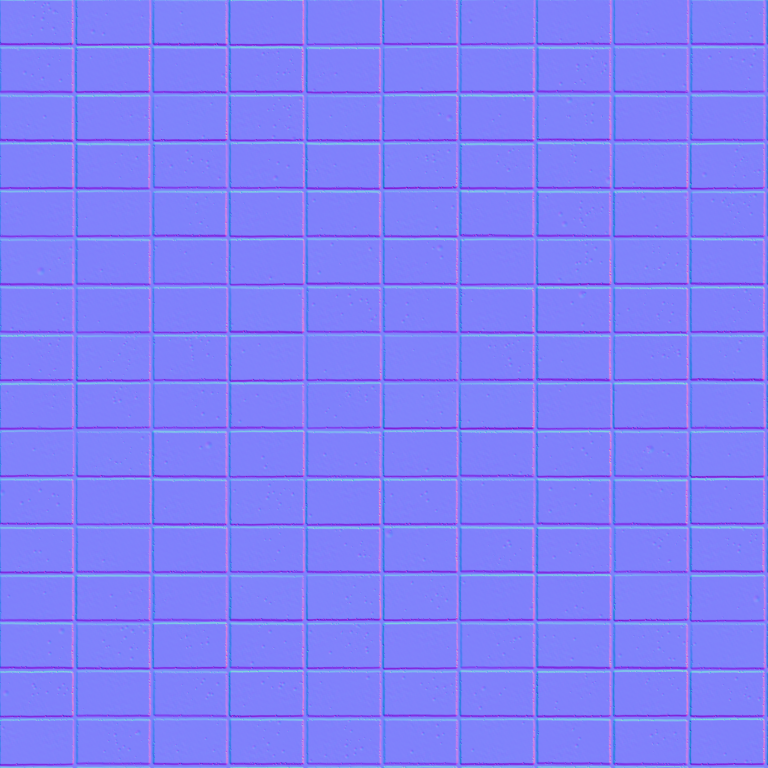
Reproduce this texture map procedurally as a Shadertoy shader.

```glsl
// Tangent-space normal map of a stacked brick wall, 10 bricks across and 16 down.
// A height field of bevelled, chipped bricks with cellular pits and patchy
// layered-sine grain is differentiated, and its normal is packed into colour.

const vec2  BRICKS       = vec2(10.0, 16.0);
const vec2  JOINT_OFFSET = vec2(-0.0026, 0.0028); // position of the first joints
const float JOINT_HALF   = 0.0004;   // half the flat mortar width
const float BEVEL        = 0.0033;   // width of the sloping brick edge
const float CORNER       = 0.0036;   // corner radius
const float RELIEF       = 0.00155;  // brick height above the mortar
const float SHIFT        = 0.0011;   // random offset of each brick
const float SKEW         = 0.014;    // random slant of each brick
const float WOBBLE       = 0.00016;  // slow waviness of the brick outline
const float CHIPPING     = 0.0026;   // depth of the nicks in the outline
const float GRAIN        = 0.00003;  // fine surface ripple
const float PIT_DEPTH    = 0.0009;
const float STEP         = 0.0006;   // spacing of the height differences
const vec3  FLAT_COLOR   = vec3(0.5, 0.5, 0.5);
const vec3  NORMAL_SCALE = vec3(0.5, 0.5, 0.485);

vec3 hash3(vec2 p) {
    vec3 q = fract(p.xyx * vec3(0.1031, 0.1030, 0.0973));
    q += dot(q, q.yxz + 33.33);
    return fract((q.xxy + q.yzz) * q.zyx);
}

float roundedBox(vec2 p, vec2 halfSize, float radius) {
    vec2 e = abs(p) - halfSize + radius;
    return length(max(e, 0.0)) + min(max(e.x, e.y), 0.0) - radius;
}

// Scattered round dimples: one candidate per cell, kept with the given chance.
float dimples(vec2 p, float cells, float chance) {
    vec2 base = floor(p * cells);
    vec2 local = fract(p * cells);
    float depth = 0.0;
    for (int j = -1; j <= 1; j++) {
        for (int i = -1; i <= 1; i++) {
            vec2 cell = vec2(i, j);
            vec3 rnd = hash3(mod(base + cell, cells) + 17.0);
            float dist = length(cell + 0.15 + 0.7 * rnd.xy - local);
            float size = mix(0.18, 0.48, fract(rnd.x * 7.0 + rnd.z));
            float kept = step(rnd.z, chance);
            depth = max(depth, kept * size * (1.0 - smoothstep(0.0, size, dist)));
        }
    }
    return depth;
}

float layeredSines(vec2 p, float phase) {
    float sum = 0.0;
    float weight = 1.0;
    for (int i = 0; i < 4; i++) {
        p = mat2(0.8, 0.6, -0.6, 0.8) * p * 1.7;
        sum += weight * sin(p.x + phase + 1.6 * sin(p.y + phase));
        weight *= 0.65;
    }
    return sum;
}

float wallHeight(vec2 uv) {
    // Brick cell and its random traits
    vec2 grid = (uv - JOINT_OFFSET) * BRICKS;
    vec2 id = mod(floor(grid), BRICKS);
    vec2 local = (fract(grid) - 0.5) / BRICKS;
    vec3 rnd = hash3(id + 3.0);
    vec3 trait = hash3(id + 61.0);
    float phase = 6.283 * rnd.z;

    // Irregular, nicked outline
    vec2 p = local + (rnd.xy - 0.5) * SHIFT;
    p.y += p.x * (trait.x - 0.5) * SKEW;
    p.y += WOBBLE * (sin(p.x * 110.0 + phase) + 0.5 * sin(p.x * 370.0 - phase));
    p.x += WOBBLE * (sin(p.y * 160.0 + phase) + 0.8 * sin(p.y * 530.0 + 3.0 * phase));
    vec2 halfSize = 0.5 / BRICKS - JOINT_HALF - 0.4 * SHIFT * trait.y;
    float inside = -roundedBox(p, halfSize, CORNER);
    inside -= CHIPPING * dimples(uv, 260.0, 0.45);
    float face = smoothstep(0.0, BEVEL * mix(0.8, 1.15, trait.x), inside);

    // Lower edges stand out further, on some bricks strongly; sides vary too
    vec2 lean = vec2((rnd.z - 0.5) * 0.012, 0.006 + 0.024 * pow(trait.z, 4.0));
    float height = RELIEF * mix(0.75, 1.25, rnd.x) - dot(lean, local);

    // Wear: ripple in patches, pits crowded on some bricks
    float patchy = smoothstep(-0.6, 1.4, sin(local.x * 95.0 + phase) + sin(local.y * 130.0 - phase));
    float pitted = smoothstep(0.5, 0.8, trait.y);
    float cluster = smoothstep(0.034, 0.008, length(local - vec2(0.016, 0.007)));
    height += GRAIN * mix(0.35, 1.0, patchy) * layeredSines(uv * 210.0, phase);
    height -= PIT_DEPTH * dimples(uv, 150.0, 0.03 + 0.3 * pitted * cluster);
    height -= 1.5 * PIT_DEPTH * dimples(uv, 80.0, 0.006);
    return face * height;
}

vec3 wallNormal(vec2 uv) {
    vec2 e = vec2(STEP, 0.0);
    vec2 rise = vec2(wallHeight(uv + e.xy) - wallHeight(uv - e.xy),
                     wallHeight(uv + e.yx) - wallHeight(uv - e.yx));
    return normalize(vec3(-rise / (2.0 * STEP), 1.0));
}

void mainImage(out vec4 fragColor, in vec2 fragCoord) {
    // Average four samples per pixel for smooth edges
    vec3 normal = vec3(0.0);
    for (int j = 0; j < 2; j++) {
        for (int i = 0; i < 2; i++) {
            vec2 jitter = 0.5 * vec2(i, j) - 0.25;
            normal += 0.25 * wallNormal((fragCoord + jitter) / iResolution.xy);
        }
    }
    fragColor = vec4(FLAT_COLOR + NORMAL_SCALE * normal, 1.0);
}
```
